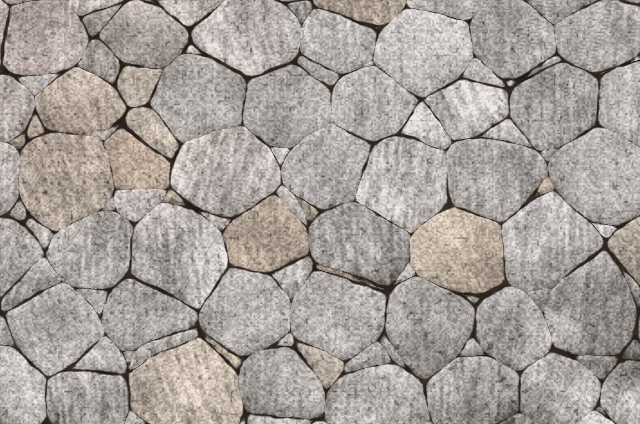
This texture is drawn by a WebGL 1 fragment shader. Its source:

```glsl
precision highp float;
uniform vec2 u_resolution;

const vec2 PITCH = vec2(0.215, 0.175);
const vec3 GAP_COLOR = vec3(0.17, 0.14, 0.12);
const vec3 STONE_DARK = vec3(0.43, 0.41, 0.39);
const vec3 STONE_LIGHT = vec3(0.88, 0.86, 0.85);

float hash(vec2 p) {
  return fract(sin(dot(p, vec2(127.1, 311.7))) * 43758.5453);
}

float noise(vec2 p) {
  vec2 i = floor(p), f = fract(p);
  f = f * f * (3.0 - 2.0 * f);
  return mix(mix(hash(i), hash(i + vec2(1.0, 0.0)), f.x),
             mix(hash(i + vec2(0.0, 1.0)), hash(i + 1.0), f.x), f.y);
}

float fbm(vec2 p) {
  float sum = 0.0, amp = 0.5;
  for (int i = 0; i < 4; i++) {
    sum += amp * noise(p);
    p = mat2(1.6, 1.2, -1.2, 1.6) * p + 7.3;
    amp *= 0.5;
  }
  return sum / 0.9375;
}

float smoothMin(float a, float b, float k) {
  float h = max(k - abs(a - b), 0.0) / k;
  return min(a, b) - 0.25 * h * h * k;
}

float rowShift(float row) {
  return 0.5 * mod(row, 2.0);
}

// Stone centre (xy) and weight (z): kind 0 is a block, 1 and 2 are fillers
vec3 stoneSeed(vec2 cell, float kind) {
  vec2 key = cell + 17.3 * kind;
  vec2 jitter = vec2(hash(key), hash(key + 41.7)) - 0.5;
  float size = hash(key + 83.1);
  bool block = kind < 0.5;
  vec2 home = block ? vec2(0.5) : vec2(0.5 * (kind - 1.0), 0.0);
  home.x += rowShift(cell.y);
  vec2 center = (cell + home + jitter * vec2(0.42, 0.34)) * PITCH;
  float weight = block ? mix(0.004, 0.013, size) : mix(-0.006, 0.001, size);
  return vec3(center, weight);
}

float power(vec2 p, vec3 seed) {
  vec2 d = p - seed.xy;
  return dot(d, d) - seed.z;
}

// Finds the stone at p; returns its edge distance and the way to that edge
float stoneEdge(vec2 p, out vec3 stone, out vec2 toEdge) {
  float row = floor(p.y / PITCH.y);
  vec2 base = vec2(floor(p.x / PITCH.x - rowShift(row)), row);
  float best = 1e3;
  for (int y = -1; y <= 1; y++)
    for (int x = -2; x <= 2; x++)
      for (int k = 0; k < 3; k++) {
        vec3 s = stoneSeed(base + vec2(float(x), float(y)), float(k));
        float w = power(p, s);
        if (w < best) { best = w; stone = s; }
      }
  float edge = 1.0, nearest = 1.0;
  toEdge = vec2(0.0);
  for (int y = -1; y <= 1; y++)
    for (int x = -2; x <= 2; x++)
      for (int k = 0; k < 3; k++) {
        vec3 s = stoneSeed(base + vec2(float(x), float(y)), float(k));
        vec2 apart = s.xy - stone.xy;
        float span = length(apart);
        if (span > 0.0001) {
          float d = (power(p, s) - best) / (2.0 * span);
          if (d < nearest) { nearest = d; toEdge = apart / span; }
          edge = smoothMin(edge, d, 0.014);
        }
      }
  return edge;
}

// Chisel strokes, close to upright, turned a little for each stone
float chisel(vec2 p, float turn) {
  float c = cos(turn), s = sin(turn);
  vec2 q = mat2(c, s, -s, c) * p;
  return noise(q * vec2(125.0, 20.0)) - 0.5;
}

void main() {
  vec2 p = gl_FragCoord.xy / u_resolution.y;
  float pixel = 1.0 / u_resolution.y;

  // Courses get lower towards the top, and outlines wander
  vec2 wall = vec2(p.x, p.y * (0.92 + 0.12 * p.y)) + 3.0;
  wall += 0.018 * (vec2(fbm(p * 11.0), fbm(p * 11.0 + 31.0)) - 0.5);
  vec3 stone;
  vec2 toEdge;
  float edge = stoneEdge(wall, stone, toEdge);
  edge += 0.006 * (fbm(p * 55.0) - 0.5);
  vec2 id = floor(stone.xy * 900.0);

  // Stone face: tone, blotches, grain, chisel strokes and pits
  float tone = 0.64 + 0.28 * (hash(id) - 0.5);
  tone += 0.8 * (fbm(p * 8.0 + hash(id + 5.0) * 20.0) - 0.5);
  tone += 0.55 * (noise(p * 235.0) - 0.5) + 0.45 * (fbm(p * 95.0) - 0.5);
  tone += mix(0.15, 0.6, hash(id + 9.0)) * chisel(p, 0.8 * (hash(id + 13.0) - 0.5));
  tone -= 0.4 * smoothstep(0.76, 0.95, noise(p * 130.0 + 50.0));

  // Weathering at the lower right, sunlit upper rims and shaded undersides
  float damp = smoothstep(0.7, 1.5, p.x) * smoothstep(0.65, 0.0, p.y);
  tone -= 0.5 * damp * smoothstep(0.4, 0.65, fbm(p * 6.0 + 60.0));
  float rim = exp(-max(edge, 0.0) / 0.009);
  tone += rim * (0.25 * toEdge.y - 0.06);
  vec3 color = mix(STONE_DARK, STONE_LIGHT, clamp(tone, -0.25, 1.12));

  // Rosy stones to the left, a few tan ones anywhere
  float rosy = hash(id + 21.0) * smoothstep(1.0, 0.1, p.x) * smoothstep(0.3, 0.8, p.y);
  color *= mix(vec3(1.0), vec3(1.02, 0.97, 0.96), rosy);
  color *= mix(vec3(1.0), vec3(1.03, 0.98, 0.91), smoothstep(0.86, 0.9, hash(id + 27.0)));

  // Dark joints of uneven width
  float width = mix(-0.0025, 0.0045, noise(p * 13.0 + 80.0)) + 0.0012 * toEdge.y;
  float soft = 0.001 + 0.6 * pixel;
  float gap = 1.0 - smoothstep(width - soft, width + soft, edge);
  color = mix(color, GAP_COLOR * (0.7 + 0.6 * noise(p * 60.0)), gap);

  gl_FragColor = vec4(color, 1.0);
}
```
